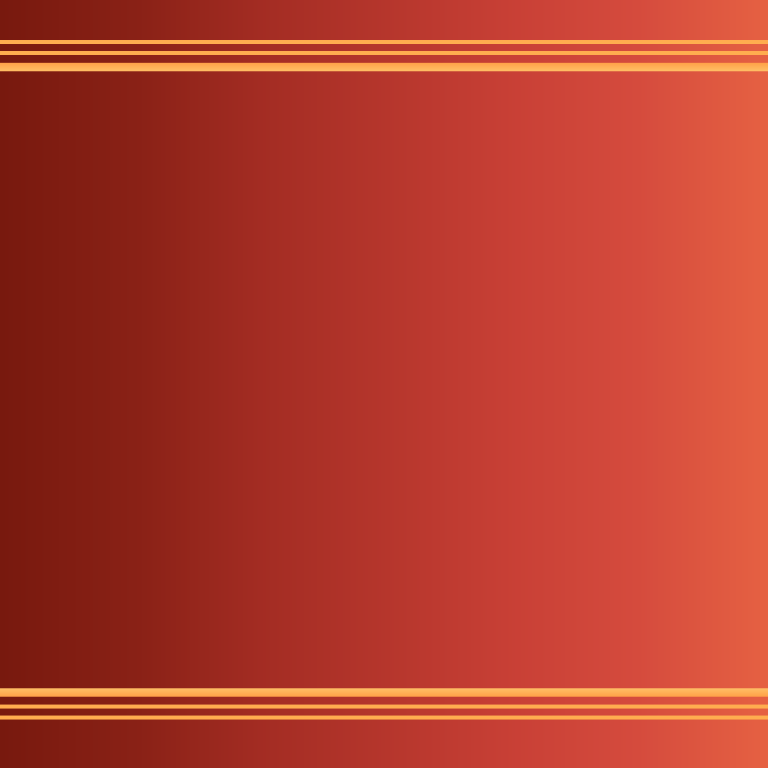
Give the GLSL for this background, as a WebGL 1 fragment shader.

```glsl
precision highp float;
// A red backdrop that warms from deep maroon on the left to orange on the right,
// crossed by two mirrored sets of golden stripes near the top and bottom.
// Built from a chain of linear ramps and antialiased horizontal bands.

uniform vec2 u_resolution;

// Coverage of a band centred on c with the given half width.
float band(float d, float c, float halfWidth, float pixel) {
  return clamp((halfWidth - abs(d - c)) / pixel + 0.5, 0.0, 1.0);
}

// Progress from a to b, held at both ends.
float ramp(float a, float b, float x) {
  return clamp((x - a) / (b - a), 0.0, 1.0);
}

vec3 backdrop(float x) {
  vec3 color = mix(vec3(0.47, 0.098, 0.055), vec3(0.54, 0.13, 0.087), ramp(0.0, 0.18, x));
  color = mix(color, vec3(0.64, 0.173, 0.137), ramp(0.18, 0.34, x));
  color = mix(color, vec3(0.785, 0.25, 0.21), ramp(0.34, 0.667, x));
  color = mix(color, vec3(0.835, 0.294, 0.24), ramp(0.667, 0.83, x));
  return mix(color, vec3(0.9, 0.38, 0.26), ramp(0.83, 1.0, x));
}

void main() {
  vec2 uv = gl_FragCoord.xy / u_resolution;
  float pixel = 1.0 / u_resolution.y;
  vec3 color = backdrop(uv.x);

  // Both stripe sets mirror about a line slightly above the middle.
  float d = abs(uv.y - 0.5055);

  // Two thin outer stripes.
  float thin = max(band(d, 0.4398, 0.0026, pixel), band(d, 0.4255, 0.0026, pixel));
  color = mix(color, vec3(1.0, 0.68, 0.31), thin);

  // One thick inner stripe, lighter toward the middle of the canvas.
  vec3 gold = mix(vec3(1.0, 0.75, 0.4), vec3(1.0, 0.63, 0.28), ramp(0.4017, 0.4127, d));
  color = mix(color, gold, band(d, 0.4072, 0.0055, pixel));

  gl_FragColor = vec4(color, 1.0);
}
```
